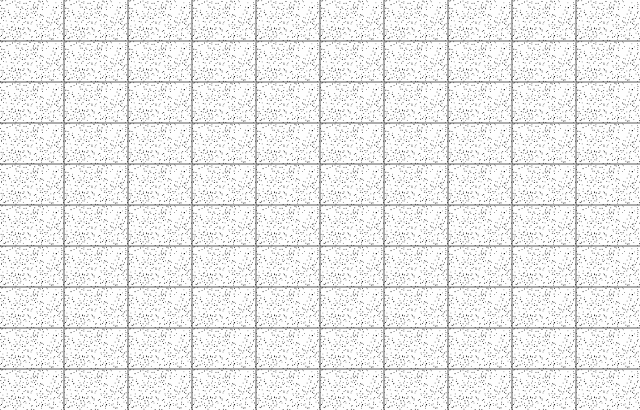
Write a Shadertoy shader that draws this pattern.

```glsl
// A ten by ten grid of white speckled panels divided by thin dark joints.
// Each panel repeats the same jittered square specks; every edge is smoothed
// by the exact share of the pixel that a mark covers.

float hash(vec2 p) {
    return fract(sin(dot(p, vec2(127.1, 311.7))) * 43758.5453);
}

// Share of a pixel-wide span, centred at distance d, covered by a bar
vec2 barCoverage(vec2 d, vec2 halfWidth, vec2 pixel) {
    vec2 high = min(d + 0.5 * pixel, halfWidth);
    vec2 low = max(d - 0.5 * pixel, -halfWidth);
    return max(high - low, 0.0) / pixel;
}

// Ink from specks scattered in a fine lattice that wraps at the panel edges
float specks(vec2 panel, vec2 pixel, vec2 unit) {
    vec2 lattice = vec2(26.0, 16.0);
    vec2 base = floor(panel * lattice);
    float ink = 0.0;
    for (int j = -1; j <= 1; j++) {
        for (int i = -1; i <= 1; i++) {
            vec2 cell = base + vec2(i, j);
            vec2 id = mod(cell, lattice);
            // Slightly sparser toward the top of the panel
            float density = mix(0.68, 0.53, id.y / lattice.y);
            float present = step(hash(id + 3.7), density);
            vec2 jitter = vec2(hash(id + 11.3), hash(id + 29.1));
            vec2 centre = (cell + jitter) / lattice;
            float halfSize = mix(0.007, 0.0115, hash(id + 47.9));
            vec2 cover = barCoverage(panel - centre, halfSize * unit, pixel);
            ink += present * cover.x * cover.y;
        }
    }
    return min(ink, 1.0);
}

void mainImage(out vec4 fragColor, in vec2 fragCoord) {
    // Panel space: one unit per repeat, with the footprint of a pixel
    vec2 p = fragCoord / iResolution.xy * 10.0;
    vec2 pixel = 10.0 / iResolution.xy;
    vec2 unit = vec2(iResolution.y / iResolution.x, 1.0);

    float speckInk = specks(fract(p), pixel, unit);

    // Joints lie between panels only, not along the outer border
    vec2 joint = clamp(round(p), 1.0, 9.0);
    vec2 lines = barCoverage(p - joint, 0.0085 * unit, pixel);
    float jointInk = max(lines.x, lines.y);

    vec3 color = mix(vec3(0.995), vec3(0.08), speckInk);
    color = mix(color, vec3(0.06), jointInk);
    fragColor = vec4(color, 1.0);
}
```
